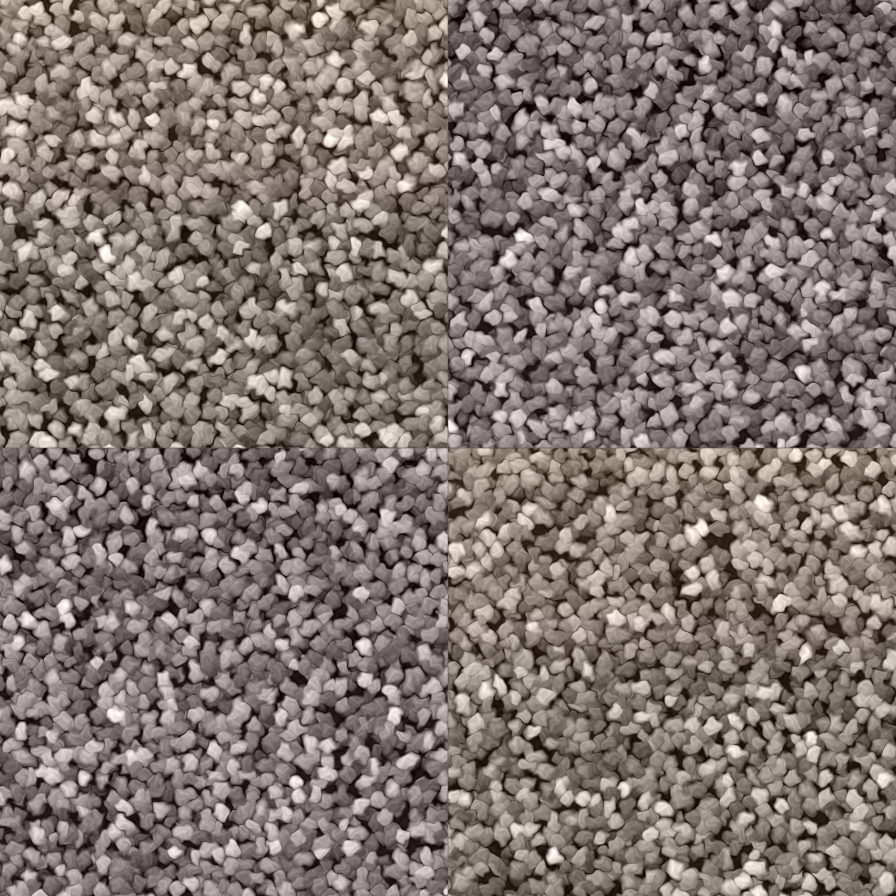
This texture is drawn by a Shadertoy shader. Its source:

```glsl
// Cut-pile carpet shown as two by two swatches with abrupt joins.
// Each swatch stacks two layers of oval yarn tufts on jittered grids; the
// tallest tuft wins softly, and a sine warp makes their outlines irregular.

const float SWATCHES = 2.0;         // across and down
const float TUFTS = 29.0;           // grid cells across one swatch
const float GAP_TONE = 0.19;
const float SEAM_HALF_WIDTH = 0.0011;
const vec3 YARN_OFFSET = vec3(0.0, -0.04, -0.058);
const vec3 WARM_TINT = vec3(0.016, 0.005, -0.022);
const vec3 COOL_TINT = vec3(-0.003, -0.003, 0.010);

vec3 hash3(vec2 p) {
    vec3 q = fract(p.xyx * vec3(0.1031, 0.1030, 0.0973));
    q += dot(q, q.yxz + 33.33);
    return fract((q.xxy + q.yzz) * q.zyx);
}

mat2 rotation(float angle) {
    float c = cos(angle), s = sin(angle);
    return mat2(c, -s, s, c);
}

// Layered sines: scalar ripple in about -2..2
float ripple(vec2 p, float phase) {
    return sin(p.x * 9.0 + 2.0 * sin(p.y * 7.0 + phase))
         + sin(p.y * 13.0 - 1.7 * sin(p.x * 11.0 - phase));
}

// Returns height (x) and tone (y) of one tuft at offset from its centre
vec2 tuft(vec2 offset, vec3 shape, vec3 yarn, float floorTone) {
    vec2 radii = vec2(mix(0.56, 0.90, shape.x), mix(0.44, 0.62, shape.y));
    vec2 q = rotation(shape.z * 3.1416) * offset / radii;
    float dome = 1.0 - dot(q, q);
    float height = dome + 0.75 * yarn.x;

    // Rounded body, lit from the upper left, with a shadowed rim
    float body = smoothstep(-0.15, 0.70, dome);
    float tone = mix(0.78 * floorTone, mix(0.44, 0.79, yarn.y), body);
    tone += 0.17 * body * dot(offset, vec2(-0.5, 0.85));

    // Twisted fibres along the yarn, with a few bright tips
    float fibre = sin(q.y * 7.0 + 2.4 * sin(q.x * 4.5 + yarn.z * 6.28));
    tone += 0.028 * body * fibre;
    tone += 0.13 * smoothstep(0.6, 1.0, yarn.z) * smoothstep(0.5, 1.0, dome);
    return vec2(height, tone * mix(0.80, 1.06, yarn.x));
}

// Soft maximum by height over the neighbouring tufts
float pileLayer(vec2 p, vec2 seed, float floorTone) {
    vec2 cell = floor(p);
    float weightSum = exp(2.6);
    float toneSum = floorTone * weightSum;
    for (int j = -2; j <= 2; j++) {
        for (int i = -2; i <= 2; i++) {
            vec2 id = cell + vec2(i, j);
            vec2 key = id + seed;
            vec2 centre = id + hash3(key + 7.3).xy;
            vec2 t = tuft(p - centre, hash3(key + 61.7), hash3(key + 143.1), floorTone);
            float weight = exp(13.0 * t.x);
            weightSum += weight;
            toneSum += weight * t.y;
        }
    }
    return toneSum / weightSum;
}

void mainImage(out vec4 fragColor, in vec2 fragCoord) {
    vec2 uv = fragCoord / iResolution.xy;
    vec2 swatch = floor(uv * SWATCHES);
    vec2 local = fract(uv * SWATCHES);
    float warm = mod(swatch.x + swatch.y, 2.0);
    vec2 seed = 83.0 * swatch + 19.0;
    float phase = seed.x + 2.0 * seed.y;

    // Irregular outlines, then a sunken layer showing between upper tufts
    vec2 p = local * TUFTS;
    p += 0.065 * vec2(ripple(p * 0.43, phase), ripple(p.yx * 0.47, phase + 2.0));
    float sunken = pileLayer(p * 1.12 + 5.4, seed + 311.0, GAP_TONE);
    float tone = pileLayer(p, seed, 0.74 * sunken + 0.02);

    // Contrast, fine fuzz and broad drift
    tone = 0.53 + (tone - 0.51) * 1.14;
    tone += 0.012 * ripple(p * 0.85, phase + 4.0);
    tone += 0.006 * ripple(local, phase);

    // Warm swatches brighten toward the top, cool ones darken
    float top = smoothstep(0.35, 1.0, local.y);
    tone += mix(-0.04, 0.04, warm) * top;
    vec3 tint = mix(COOL_TINT, WARM_TINT * (0.2 + top), warm);
    vec3 colour = vec3(tone) + YARN_OFFSET + tint;

    // Fine shadow along the inner joins
    vec2 toSeam = abs(uv - 0.5);
    float aa = 1.0 / min(iResolution.x, iResolution.y);
    float seam = 1.0 - smoothstep(SEAM_HALF_WIDTH - 0.5 * aa,
                                  SEAM_HALF_WIDTH + 0.5 * aa,
                                  min(toSeam.x, toSeam.y));
    colour = mix(colour, vec3(0.36, 0.32, 0.30), 0.3 * seam);

    fragColor = vec4(clamp(colour, 0.0, 1.0), 1.0);
}
```
